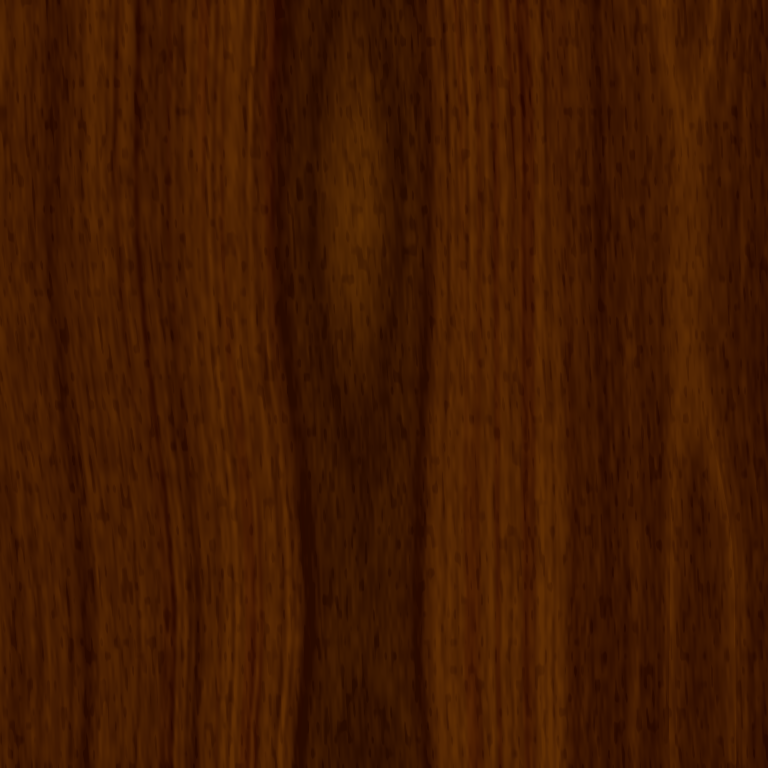
Give the GLSL for this texture, as a three.js fragment shader.

```glsl
// Dark walnut veneer: growth rings cut into a long eye and a forked figure.
// Both figures bend one ring coordinate; dark veins, fine stripes, short
// fibres and pores are then laid along it and toned from dark to light.
#define EYE vec2(0.46, 0.74)
#define FORK_X 0.895
#define VEIN_RADIUS 0.1
#define STRIPE_FREQ 205.0
#define STRIPE_GAIN 0.42
#define FIBRE_GAIN 0.27
#define PORE_GAIN 0.2
#define DARK_WOOD vec3(0.150, 0.030, 0.000)
#define LIGHT_WOOD vec3(0.370, 0.178, 0.013)

varying vec2 vUv;

float hash(vec2 p) {
  vec3 q = fract(p.xyx * vec3(0.1031, 0.1030, 0.0973));
  q += dot(q, q.yzx + 33.33);
  return fract((q.x + q.y) * q.z);
}

float noise(vec2 p) {
  vec2 i = floor(p), f = fract(p);
  f = f * f * (3.0 - 2.0 * f);
  return mix(mix(hash(i), hash(i + vec2(1.0, 0.0)), f.x),
             mix(hash(i + vec2(0.0, 1.0)), hash(i + 1.0), f.x), f.y);
}

// Noise centred on zero, stretched along the grain
float streak(float across, float along, float seed) {
  return noise(vec2(across + seed, along + seed)) - 0.5;
}

float bump(float d, float width) {
  return exp(-d * d / (width * width));
}

// Dark veins repeat outwards from the eye, closer on the left than the right
float veins(float radius, float side) {
  float pitch = side < 0.0 ? 0.13 : 0.22;
  float sum = 0.0;
  for (int i = 0; i < 4; i++) {
    float k = float(i);
    float gain = 0.42 - 0.05 * k;
    sum += gain * bump(radius - VEIN_RADIUS - pitch * k, 0.010 + 0.003 * k);
    sum += 0.5 * gain * bump(radius - VEIN_RADIUS - pitch * k - 0.025, 0.005);
  }
  return sum;
}

void main() {
  vec2 p = vUv;

  // Slow sway of the whole grain, strongest at the left
  p.x += 0.038 * smoothstep(0.1, 0.8, p.y) * (1.0 - smoothstep(0.1, 0.42, p.x));
  p.x += 0.010 * streak(p.x * 3.0, p.y * 2.5, 7.0);
  p.x += 0.003 * streak(p.x * 12.0, p.y * 9.0, 19.0);

  // Eye: rings close over a long axis, then run nearly parallel
  vec2 d = p - EYE;
  d.x -= 0.012 * (1.0 - smoothstep(0.1, 0.6, p.y));
  float side = d.x < 0.0 ? -1.0 : 1.0;
  float depth = 0.005 * (1.0 - exp(-d.y * d.y / 0.1));
  depth -= 0.0022 * (1.0 - smoothstep(0.0, 0.2, p.y));
  float radius = sqrt(d.x * d.x + max(depth, 0.0));
  float ragged = radius + 0.007 * streak(p.x * 90.0, p.y * 9.0, 31.0);

  // Fork: a narrow neck opening into arches below and above
  float fx = p.x - FORK_X - 0.02 * (1.0 - smoothstep(0.2, 0.6, p.y));
  float opening = 0.0018 * (1.0 - smoothstep(0.22, 0.55, p.y))
                + 0.0011 * smoothstep(0.8, 1.0, p.y);
  float fork = fx * fx - opening;
  float forkSide = fx < 0.0 ? -1.0 : 1.0;
  float forkU = FORK_X + forkSide * sqrt(max(fork, 0.0));

  // Shared ring coordinate, and masks that hide its folds
  float inFork = smoothstep(0.7, 0.86, p.x);
  float u = mix(EYE.x + side * radius, forkU, inFork);
  float ring = abs(u - EYE.x);
  float strip = 1.0 - smoothstep(0.07, 0.115, radius);
  float unfolded = smoothstep(0.0, 0.07, abs(d.x)) * smoothstep(0.0, 0.05, abs(fx));

  // Fine stripes gather just outside the first veins
  float zone = smoothstep(0.09, 0.12, ring) * (1.0 - smoothstep(0.2, 0.32, ring));
  float fine = streak(u * STRIPE_FREQ, p.y * 0.9, 3.0);
  float medium = streak(u * 88.0, p.y * 0.9, 11.0);
  float broad = streak(u * 24.0, p.y * 0.7, 23.0);
  float stripes = STRIPE_GAIN * (fine * mix(0.4, 1.25, zone) + 0.9 * medium + 0.6 * broad);

  float tone = mix(0.63, 0.41, strip);
  tone += stripes * unfolded * mix(1.0, 0.4, strip);
  tone -= veins(ring, side);

  // Light heart of the eye within a dark ring
  tone += 0.42 * (1.0 - smoothstep(0.012, 0.052, ragged));
  tone -= 0.21 * bump(ragged - 0.059, 0.008);

  // Light fork lines, fading downwards, around a dark core
  float forkGlow = mix(0.16, 0.31, smoothstep(0.0, 0.5, p.y));
  tone += inFork * (forkGlow * bump(fork, 0.0007) - 0.15);
  tone -= 0.14 * inFork * smoothstep(0.0, 0.0016, -fork);

  // Short slanted fibres and dark pores
  float slant = p.x + 0.05 * p.y;
  float fibre = streak(slant * 290.0, p.y * 48.0, 41.0)
              + 0.5 * streak(slant * 140.0, p.y * 18.0, 53.0);
  float pore = smoothstep(0.66, 0.9, noise(vec2(slant * 230.0, p.y * 55.0) + 67.0));
  tone += FIBRE_GAIN * fibre - PORE_GAIN * pore;
  tone = clamp(tone, 0.04, 1.0);

  // Striped zones lean red, the eye strip leans olive
  vec3 wood = mix(DARK_WOOD, LIGHT_WOOD, tone);
  wood.g += 0.008 * strip - 0.012 * zone * smoothstep(0.0, 0.3, -medium - 0.3 * fine);
  gl_FragColor = vec4(wood, 1.0);
}
```
